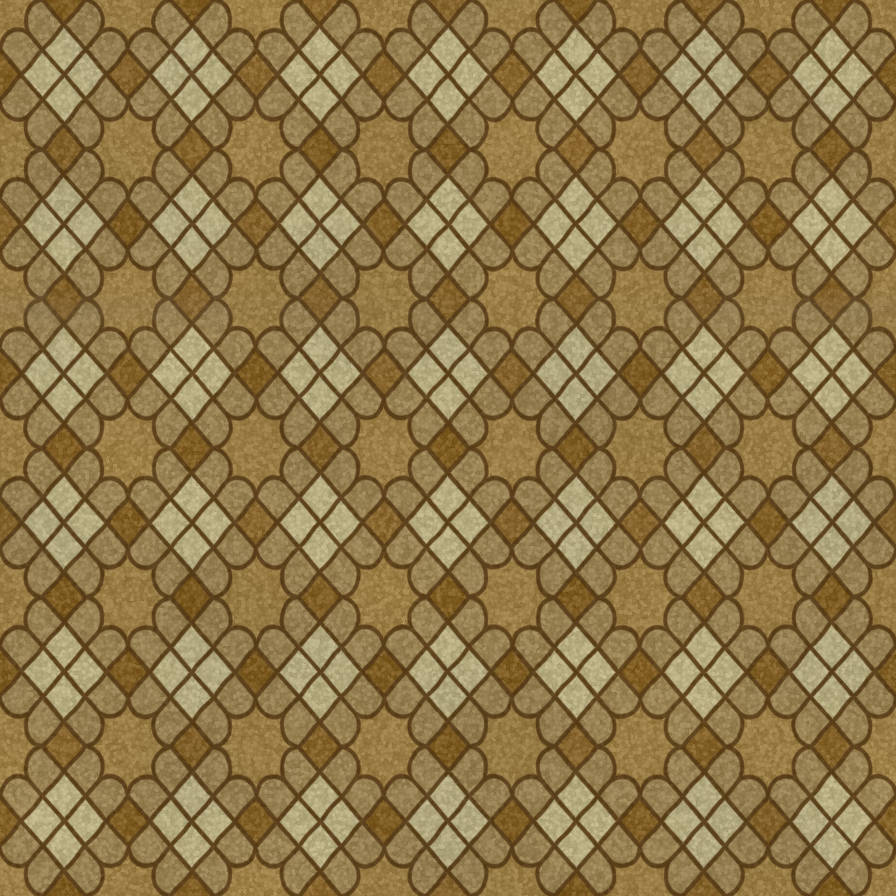
Give the GLSL for this pattern, as a WebGL 2 fragment shader.

```glsl
#version 300 es
precision highp float;

uniform vec2 u_resolution;
out vec4 fragColor;

const float TAU = 6.2831853;
const vec2 REPEATS = vec2(7.0, 6.0);

vec2 hash2(vec2 p) {
    vec3 q = fract(vec3(p.xyx) * vec3(0.1031, 0.1030, 0.0973));
    q += dot(q, q.yzx + 33.33);
    return fract((q.xx + q.yz) * q.zy);
}

// Wrapping cellular noise: x is the nearest distance, y a random tone
vec2 cellular(vec2 uv, float count) {
    vec2 p = uv * count;
    vec2 base = floor(p);
    vec2 nearest = vec2(9.0, 0.0);
    for (int j = -1; j <= 1; j++) {
        for (int i = -1; i <= 1; i++) {
            vec2 cell = base + vec2(i, j);
            vec2 rnd = hash2(mod(cell, count));
            float dist = length(cell + rnd - p);
            if (dist < nearest.x) nearest = vec2(dist, fract(rnd.x * 7.0 + rnd.y * 3.0));
        }
    }
    return nearest;
}

void main() {
    vec2 uv = gl_FragCoord.xy / u_resolution;
    float soft = max(0.8 / min(u_resolution.x, u_resolution.y), 0.0012);

    // Slightly uneven printing
    vec2 wobble = sin(TAU * (uv.yx * vec2(23.0, 19.0) + uv * vec2(11.0, 17.0)));
    vec2 cell = (uv + 0.0005 * wobble) * REPEATS;

    // Fold each repeat into one eighth
    vec2 q = abs(fract(cell) - 0.5);
    q = vec2(max(q.x, q.y), min(q.x, q.y));
    float across = q.x + q.y;
    float along = q.x - q.y;
    float diagonalScale = length(REPEATS);

    // Scalloped outline: round petals joined to the diamonds
    float petal = (length(q - vec2(0.357, 0.157)) - 0.143) / 6.5;
    float body = (across - 0.54) / diagonalScale;
    float link = (1.0 / 3.0 - along) / diagonalScale;
    float outline = min(petal, min(body, link));

    // Diagonal lattice, kept inside the outline
    float lattice = min(along, min(abs(across - 1.0 / 3.0), abs(along - 1.0 / 3.0)));
    lattice = max(lattice / diagonalScale, outline);
    float lineDistance = min(abs(outline), lattice);

    // Fills
    vec3 ground = vec3(0.60, 0.49, 0.27);
    vec3 petalTan = vec3(0.59, 0.50, 0.32);
    vec3 paleDiamond = vec3(0.71, 0.67, 0.50);
    vec3 goldDiamond = vec3(0.51, 0.38, 0.16);
    vec2 goldId = mod(floor(cell * 2.0 + 0.5), REPEATS * 2.0);
    goldDiamond += (hash2(goldId + 5.0).x - 0.5) * vec3(0.05, 0.05, 0.06);

    vec3 color = outline < 0.0 ? petalTan : ground;
    if (across < 1.0 / 3.0) color = paleDiamond;
    if (along > 1.0 / 3.0) color = goldDiamond;

    // Fine woven grain
    vec2 grain = cellular(uv, 230.0);
    color += 0.10 * (grain.y - 0.5) - 0.07 * (grain.x - 0.45);

    // Brown lines with a little tone variation
    vec3 lineBrown = vec3(0.35, 0.245, 0.10) + 0.05 * (grain.y - 0.5);
    float ink = 1.0 - smoothstep(0.0024 - soft, 0.0024 + soft, lineDistance);
    color = mix(color, lineBrown, 0.97 * ink);

    // Broad uneven tone and a faint worn band
    float tone = sin(TAU * (uv.x + 2.0 * uv.y)) + sin(TAU * (3.0 * uv.x - uv.y) + 1.7)
               + sin(TAU * (2.0 * uv.x + 5.0 * uv.y) + 4.0);
    color *= 1.0 + 0.009 * tone;
    float band = exp(-pow((uv.y - 0.655) / 0.016, 2.0));
    float fade = band * (0.55 + 0.45 * cos(TAU * (uv.x - 0.05)));
    color = mix(color, vec3(0.53, 0.46, 0.36), 0.22 * fade);

    fragColor = vec4(clamp(color, 0.0, 1.0), 1.0);
}
```
